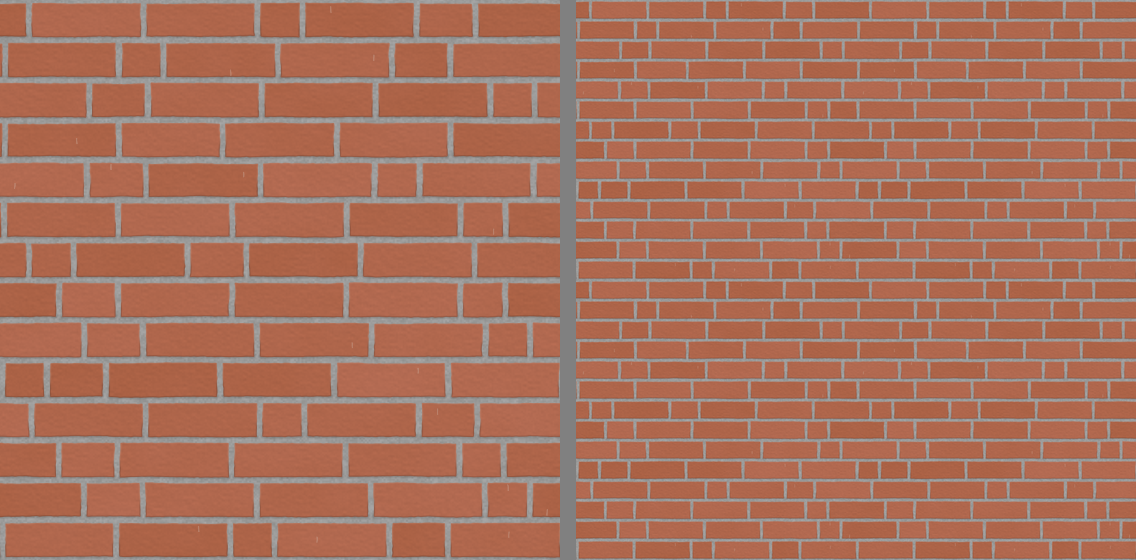
Left, the tile; right, the same tile 2 across and 2 down.
Give the GLSL for this texture, as a Shadertoy shader.

```glsl
// Tiling red brick wall: 14 courses of full, half and short bricks in grey mortar.

const float COURSES = 14.0;
const float SHORT_WIDTH = 0.080;
const float HALF_WIDTH = 0.105;
const float FULL_WIDTH = (1.0 - SHORT_WIDTH - HALF_WIDTH) / 4.0;
const vec2 HALF_JOINT = vec2(0.0051, 0.0057);

const vec3 BRICK_DEEP = vec3(0.665, 0.378, 0.265);
const vec3 BRICK_PALE = vec3(0.705, 0.420, 0.325);
const vec3 MORTAR_DARK = vec3(0.530, 0.530, 0.520);
const vec3 MORTAR_LIGHT = vec3(0.665, 0.665, 0.665);
const vec3 CHIP = vec3(0.780, 0.630, 0.560);

float hash(vec2 p) {
    return fract(sin(dot(p, vec2(127.1, 311.7))) * 43758.5453);
}

// Value noise that wraps after "period" cells across the canvas
float noise(vec2 uv, vec2 period) {
    vec2 p = uv * period;
    vec2 cell = floor(p);
    vec2 f = fract(p);
    f = f * f * (3.0 - 2.0 * f);
    vec2 a = mod(cell, period);
    vec2 b = mod(cell + 1.0, period);
    return mix(mix(hash(a), hash(vec2(b.x, a.y)), f.x),
               mix(hash(vec2(a.x, b.y)), hash(b), f.x), f.y);
}

float boxDistance(vec2 p, vec2 halfSize, float radius) {
    vec2 q = abs(p) - halfSize + radius;
    return length(max(q, 0.0)) + min(max(q.x, q.y), 0.0) - radius;
}

// Width of one brick: each course has a short, some fulls, a half, then fulls
float brickWidth(int slot, int halfSlot, bool merged) {
    if (merged && slot < 2) return slot == 0 ? SHORT_WIDTH + HALF_WIDTH : 0.0;
    if (slot == 0) return SHORT_WIDTH;
    return slot == halfSlot ? HALF_WIDTH : FULL_WIDTH;
}

// Finds the brick around uv: its id, the point relative to its centre, its half size
void findBrick(vec2 uv, out vec2 id, out vec2 p, out vec2 halfSize) {
    float course = mod(floor(uv.y * COURSES), COURSES);
    int halfSlot = 1 + int(3.0 * hash(vec2(course, 5.3)));
    bool merged = halfSlot == 1 && hash(vec2(course, 8.1)) > 0.3;

    // Odd courses are staggered; the short brick falls anywhere along the course
    float stagger = 0.25 * mod(course, 2.0) + 0.05 * hash(vec2(course, 2.7));
    float start = FULL_WIDTH * (floor(5.0 * hash(vec2(course, 9.4))) + stagger);
    float x = fract(uv.x - start);

    float left = 0.0;
    float width = 0.0;
    int found = 0;
    for (int slot = 0; slot < 6; slot++) {
        width = brickWidth(slot, halfSlot, merged);
        found = slot;
        if (x < left + width || slot == 5) break;
        left += width;
    }
    id = vec2(course, float(found));
    p = vec2(x - left - 0.5 * width, (fract(uv.y * COURSES) - 0.5) / COURSES);
    halfSize = 0.5 * vec2(width, 1.0 / COURSES) - HALF_JOINT;
}

vec3 mortarColor(vec2 uv, vec2 p, float d) {
    float grit = 0.6 * noise(uv, vec2(300.0)) + 0.4 * noise(uv, vec2(90.0, 140.0));
    vec3 color = mix(MORTAR_DARK, MORTAR_LIGHT, grit * 0.8 + 0.2);
    float below = 1.0 - smoothstep(-0.030, -0.022, p.y);
    return color * (1.0 - 0.13 * below * (1.0 - smoothstep(0.0, 0.005, d)));
}

vec3 brickColor(vec2 uv, vec2 id, vec2 p, vec2 halfSize, float d) {
    float cloud = noise(uv, vec2(18.0, 26.0));
    float tone = 0.75 * hash(id + 31.0) + 0.25 * cloud;
    vec3 color = mix(BRICK_DEEP, BRICK_PALE, tone);

    // Rough face, lit from above
    vec2 grain = vec2(130.0, 190.0);
    float relief = noise(uv, grain) - noise(uv + vec2(0.001, 0.003), grain);
    color *= 1.0 + 0.045 * relief + 0.03 * (noise(uv, vec2(340.0)) - 0.5);

    // Worn rim: pale on top, dark underneath
    float rim = smoothstep(-0.0035, 0.0, d);
    float side = smoothstep(-0.5, 0.5, p.y / halfSize.y);
    color = mix(color, mix(color * 0.74, CHIP, side), rim * mix(0.7, 0.22, side));

    // Occasional short upright scratch
    vec2 spot = (vec2(hash(id + 3.0), hash(id + 7.0)) * 1.5 - 0.75) * halfSize;
    float scratch = boxDistance(p - spot, vec2(0.0005, 0.005), 0.0004);
    float present = step(0.82, hash(id + 17.0));
    return mix(color, CHIP, 0.45 * present * (1.0 - smoothstep(0.0, 0.0013, scratch)));
}

void mainImage(out vec4 fragColor, in vec2 fragCoord) {
    vec2 uv = fragCoord / iResolution.xy;
    float pixel = 1.0 / min(iResolution.x, iResolution.y);

    // Uneven brick edges
    vec2 wobble = vec2(noise(uv, vec2(40.0)), noise(uv + 0.37, vec2(22.0, 42.0))) - 0.5;
    wobble += 0.5 * (vec2(noise(uv, vec2(160.0)), noise(uv + 0.61, vec2(160.0))) - 0.5);

    vec2 id, p, halfSize;
    findBrick(uv + 0.0020 * wobble, id, p, halfSize);
    halfSize -= 0.0012 * (vec2(hash(id + 11.0), hash(id + 23.0)) - 0.5);
    float d = boxDistance(p, halfSize, 0.002);

    float soft = 0.5 * pixel + 0.0005;
    float mortar = smoothstep(-soft, soft, d);
    vec3 color = mix(brickColor(uv, id, p, halfSize, d), mortarColor(uv, p, d), mortar);
    fragColor = vec4(color, 1.0);
}
```
